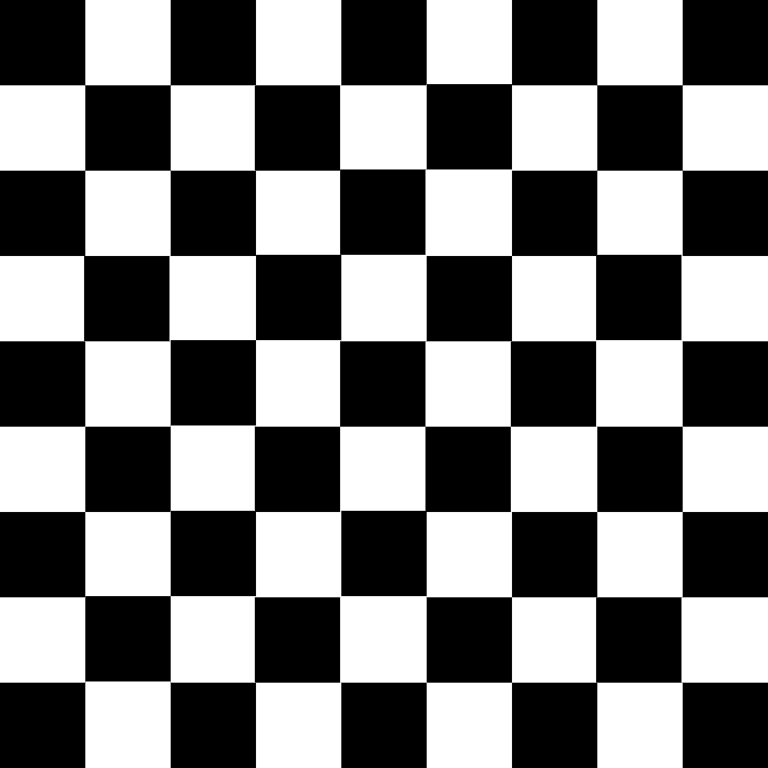
A three.js fragment shader for this pattern:

```glsl
#define CELLS 9.0
#define DRIFT 0.014
#define DRIFT_SHARE 0.3
#define SOFTNESS 0.008
#define DARK vec3(0.0)
#define LIGHT vec3(1.0)

varying vec2 vUv;

float hash(vec2 p) {
  return fract(sin(dot(p, vec2(127.1, 311.7))) * 43758.5453);
}

// Some inner squares sit slightly left of or above their grid position
vec2 squareDrift(vec2 cell) {
  vec2 inner = step(0.5, cell) * step(cell, vec2(CELLS - 1.5));
  vec2 chance = vec2(hash(cell), hash(cell + 37.0));
  return vec2(-DRIFT, DRIFT) * step(chance, vec2(DRIFT_SHARE)) * inner.x * inner.y;
}

float squareMask(vec2 p, vec2 center) {
  vec2 d = abs(p - center) - 0.5;
  return 1.0 - smoothstep(-SOFTNESS, SOFTNESS, max(d.x, d.y));
}

void main() {
  // Keep the softened edges off the canvas border
  vec2 p = clamp(vUv * CELLS, SOFTNESS, CELLS - SOFTNESS);
  vec2 home = floor(p);
  float ink = 0.0;

  // Dark squares, including neighbors that drift into this cell
  for (int y = -1; y <= 1; y++) {
    for (int x = -1; x <= 1; x++) {
      vec2 cell = home + vec2(float(x), float(y));
      float isDark = 1.0 - mod(cell.x + cell.y, 2.0);
      vec2 center = cell + 0.5 + squareDrift(cell);
      ink = max(ink, isDark * squareMask(p, center));
    }
  }

  gl_FragColor = vec4(mix(LIGHT, DARK, ink), 1.0);
}
```
